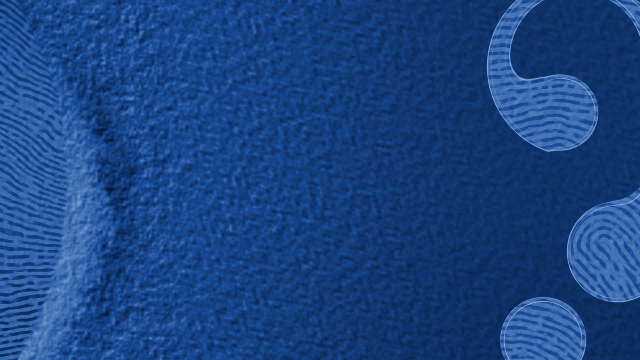
Write a WebGL 2 fragment shader that draws this background.

```glsl
#version 300 es
precision highp float;
// Blue embossed powder with a large fingerprint pressed in at the left and
// three rounded fingerprint cut-outs at the right. Lit value noise makes the
// grain, distance functions the shapes, and one tone ramp colours everything.

uniform vec2 u_resolution;
out vec4 fragColor;

const vec3 DEEP_BLUE = vec3(0.02, 0.12, 0.27);
const vec3 MID_BLUE = vec3(0.10, 0.30, 0.60);
const vec3 PALE_BLUE = vec3(0.42, 0.58, 0.80);
const vec3 RIM_COLOR = vec3(0.66, 0.76, 0.90);
const float LEATHER_GRAIN = 82.0;   // cells per canvas height
const float POWDER_GRAIN = 75.0;
const float RIDGE_PERIOD = 0.0215;  // spacing of fingerprint lines
const float RIM_WIDTH = 0.0006;
const float TAU = 6.2831853;

float hash(ivec2 cell) {
    uvec2 q = uvec2(cell) * uvec2(1597u, 3571u);
    uint n = (q.x ^ q.y) * 747796405u + 289133u;
    n = ((n >> 15) ^ n) * 277803737u;
    return float((n >> 16) ^ (n & 65535u)) / 65535.0;
}

float noise(vec2 p) {
    ivec2 i = ivec2(floor(p));
    vec2 f = fract(p);
    f = f * f * (3.0 - 2.0 * f);
    return mix(mix(hash(i), hash(i + ivec2(1, 0)), f.x),
               mix(hash(i + ivec2(0, 1)), hash(i + ivec2(1, 1)), f.x), f.y);
}

// Height difference along a light from the upper left
float emboss(vec2 p) {
    vec2 toLight = vec2(-0.35, 0.4);
    return noise(p - toLight) - noise(p + toLight);
}

float square(float x) { return x * x; }

float smoothUnion(float a, float b, float k) {
    float h = max(k - abs(a - b), 0.0);
    return min(a, b) - h * h / (4.0 * k);
}

float disc(vec2 p, vec2 center, float radius) {
    return length(p - center) - radius;
}

// Fingerprint lines from a distance-like phase, bent and broken by noise
float ridges(float phase, vec2 p) {
    float warp = 0.035 * noise(p * 7.0) + 0.008 * noise(p * 38.0);
    float wave = 0.5 + 0.5 * cos(TAU * (phase + warp) / RIDGE_PERIOD);
    return smoothstep(0.3, 0.85, wave) * smoothstep(0.0, 0.6, noise(p * 70.0));
}

// Nested arches: round on the tip side, straight behind it
float archPhase(vec2 p, vec2 center, vec2 tip) {
    vec2 q = p - center;
    return length(vec2(dot(q, vec2(tip.y, -tip.x)), max(dot(q, tip), 0.0)));
}

// Hooked drop: part of a ring flowing into a round bulb
float hookShape(vec2 p) {
    vec2 center = vec2(1.602, 0.815);
    float outer = disc(p, center, 0.25);
    float ring = max(outer, -disc(p, vec2(1.602, 0.838), 0.185));
    ring = max(ring, dot(p - center, vec2(0.68, -0.73)) - 0.065);
    float blend = 0.001 + 0.12 * (1.0 - smoothstep(1.49, 1.63, p.x));
    return max(outer, smoothUnion(ring, disc(p, vec2(1.556, 0.6875), 0.1065), blend));
}

float dropShape(vec2 p) {
    return smoothUnion(disc(p, vec2(1.715, 0.301), 0.141),
                       disc(p, vec2(1.852, 0.421), 0.093), 0.07);
}

vec3 ramp(float tone) {
    vec3 low = mix(DEEP_BLUE, MID_BLUE, clamp(tone * 2.0, -0.1, 1.0));
    return mix(low, PALE_BLUE, clamp(tone * 2.0 - 1.0, 0.0, 1.2));
}

float rimLine(float d, float aa) {
    return 1.0 - smoothstep(RIM_WIDTH - 0.3 * aa, RIM_WIDTH + 0.7 * aa, abs(d));
}

void main() {
    vec2 p = gl_FragCoord.xy / u_resolution.y;
    p.x *= 1.777778 * u_resolution.y / u_resolution.x;
    float aa = 1.0 / u_resolution.y;

    // Leather grain, rougher towards the loose powder at the left
    vec2 slanted = vec2(p.x + 0.3 * p.y, 1.15 * p.y + 0.2 * p.x);
    float leather = emboss(slanted * LEATHER_GRAIN) + 0.45 * emboss(p * 135.0 + 5.0);
    float coarse = emboss(p * POWDER_GRAIN) + 0.8 * emboss(p * 140.0 + 9.0);
    float clumps = emboss(p * 26.0 + 4.0);
    float powder = 1.0 - smoothstep(0.38, 0.68, p.x + 0.1 * (noise(p * 9.0) - 0.5));
    float tone = mix(0.45, 0.215, smoothstep(0.35, 1.5, p.x));
    tone -= 0.05 * (1.0 - smoothstep(0.0, 0.5, p.y)) * smoothstep(0.3, 0.7, p.x);
    tone += leather * mix(0.30, 0.11, smoothstep(0.5, 1.5, p.x)) * (1.0 - 0.6 * powder);
    tone += powder * (0.30 * coarse + 0.11 * clumps);

    // Raised bank of powder and the broken shadow it casts
    float ragged = 0.05 * (noise(p * 22.0) - 0.5) + 0.035 * (noise(p * 65.0) - 0.5);
    float outer = 0.30 - 0.70 * square(p.y - 0.42) + ragged;
    float inner = 0.187 - 0.55 * square(p.y - 0.5);
    float shadow = exp(-square((p.x - outer - 0.03) / 0.045)) * (0.6 + 0.6 * noise(p * 40.0));
    tone -= 0.24 * shadow * smoothstep(0.0, 0.25, p.y) * (1.0 - smoothstep(0.6, 0.95, p.y));
    float bankTone = mix(0.77, 0.46, smoothstep(0.4, 0.95, p.y)) + 0.24 * coarse;
    bankTone -= 0.2 * smoothstep(inner + 0.03, outer, p.x);
    tone = mix(tone, bankTone, 1.0 - smoothstep(outer - 0.02, outer + 0.006, p.x));

    // Large pressed fingerprint
    float slope = 0.75 * smoothstep(0.1, 0.6, p.y) - 0.15;
    float pressed = ridges(p.y + slope * p.x, p);
    float printTone = 0.70 - mix(0.55, 0.34, smoothstep(0.1, 0.4, p.y)) * pressed;
    printTone += 0.09 * coarse - 0.12 * smoothstep(0.65, 1.0, p.y);
    tone = mix(tone, printTone, 1.0 - smoothstep(inner - 0.012, inner + 0.008, p.x));

    // Cut-outs at the right, each with its own ridge flow
    float hook = hookShape(p);
    float drop = dropShape(p);
    float shape = min(min(hook, drop), disc(p, vec2(1.509, 0.0556), 0.12));
    float flow = hook < 0.02 ? archPhase(p, vec2(1.50, 0.25), vec2(0.0, 1.0))
               : drop < 0.02 ? archPhase(p, vec2(1.68, 0.33), vec2(-0.6, 0.8))
                             : archPhase(p, vec2(1.43, -0.16), vec2(0.0, 1.0));
    float cutTone = 0.77 - 0.30 * ridges(flow, p) + 0.08 * coarse;
    tone = mix(tone, cutTone, 1.0 - smoothstep(-0.7 * aa, 0.7 * aa, shape));
    vec3 color = ramp(tone);

    // Double hand-drawn rim that fades in and out
    float fade = smoothstep(0.25, 0.75, noise(p * 8.0 + 3.0));
    float edge = rimLine(shape + 0.002, aa) * (0.15 + 0.5 * fade);
    float inset = rimLine(shape + 0.008 + 0.006 * noise(p * 7.0), aa) * (0.75 - 0.55 * fade);
    color = mix(color, RIM_COLOR, max(edge, inset));
    fragColor = vec4(color, 1.0);
}
```
